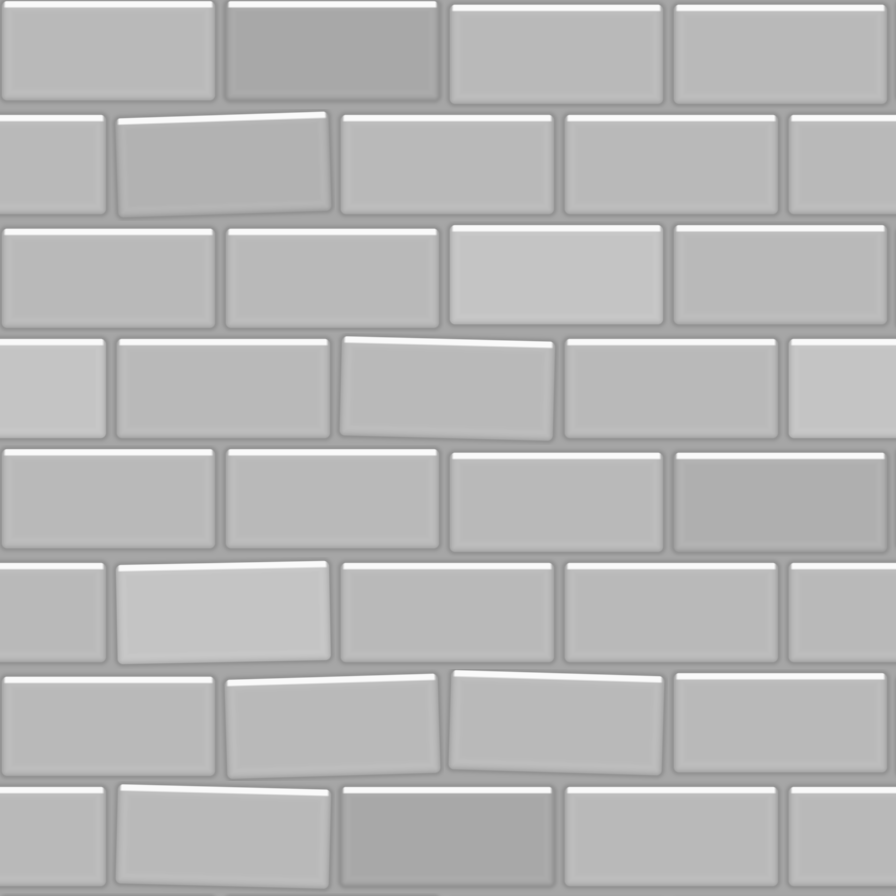
Write a Shadertoy shader that draws this texture.

```glsl
// Per row from the top: toned column, its tone shift, lean of columns 1 and 2
const vec4 rowWear[8] = vec4[8](
    vec4(1, -0.07, 0, 0),
    vec4(1, -0.03, 0.033, 0),
    vec4(2, 0.04, 0, 0),
    vec4(0, 0.04, 0, -0.026),
    vec4(3, -0.04, 0, 0),
    vec4(1, 0.04, 0.02, 0),
    vec4(0, 0.0, 0.03, -0.03),
    vec4(2, -0.07, -0.026, 0));

float roundedBox(vec2 p, vec2 halfSize, float radius) {
    vec2 q = abs(p) - halfSize + radius;
    return length(max(q, 0.0)) + min(max(q.x, q.y), 0.0) - radius;
}

float bump(float x, float width) {
    return exp(-x * x / (width * width));
}

void mainImage(out vec4 fragColor, in vec2 fragCoord) {
    vec2 uv = fragCoord / iResolution.xy;
    float pixel = 1.0 / iResolution.y;

    // Running bond: 4 bricks across, 8 courses down
    float down = (1.0 - uv.y) * 8.0 + 0.031;
    float row = mod(floor(down), 8.0);
    bool shifted = mod(row, 2.0) > 0.5;
    float across = uv.x * 4.0 + (shifted ? 0.503 : 0.016);
    float col = mod(floor(across), 4.0);
    vec2 p = vec2((fract(across) - 0.5) / 4.0, (0.5 - fract(down)) / 8.0);

    // Uneven laying: lean and small vertical offsets
    vec4 wear = rowWear[int(row)];
    float lean = col == 1.0 ? wear.z : col == 2.0 ? wear.w : 0.0;
    p += lean * vec2(p.y, -p.x);
    if (!shifted) p.y -= 0.0028 * sin(1.571 * (col + row) + 0.785);

    vec2 halfSize = vec2(0.119, 0.0553);
    float d = roundedBox(p, halfSize, 0.006);
    float inside = smoothstep(pixel, -pixel, d);

    // Mortar and brick face
    float tone = col == wear.x ? wear.y : 0.0;
    float face = 0.727 + tone + 0.015 * bump(d + 0.009, 0.003);
    float shade = mix(0.65, face, inside);

    // Soft groove around the brick
    shade -= 0.075 * bump(d - 0.0005, 0.0035);

    // Bright lip along the top edge
    float lip = smoothstep(-0.0085, -0.0055, p.y - halfSize.y);
    lip *= smoothstep(0.118, 0.114, abs(p.x)) * inside;
    shade = mix(shade, 0.98, lip);

    fragColor = vec4(vec3(shade), 1.0);
}
```
